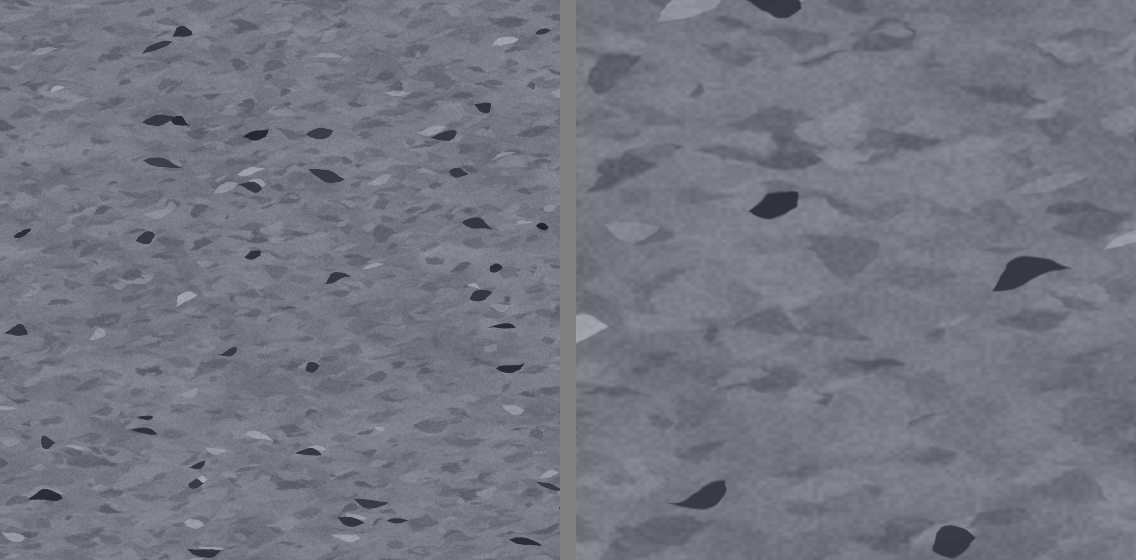
Left: the whole. Right: its middle third, enlarged.
Reproduce this texture procedurally as a three.js fragment shader.

```glsl
// Grey vinyl flooring with drifting, brushed chips and sparse dark and pale flakes.
varying vec2 vUv;

const float BASE_TONE = 0.465;
const float SHADE_TONE = 0.385;
const float HAZE_TONE = 0.505;
const float PALE_TONE = 0.61;
const float DARK_TONE = 0.175;
const float BLUE_CAST = 0.04;
const float CLOUD_AMOUNT = 0.15;
const float GRAIN_AMOUNT = 0.055;
const float TILT = 0.09;
const float TILT_SPREAD = 0.75;
const float CRISP = 0.0010;
const float SOFT = 0.0022;

vec4 hash4(vec2 p) {
  vec4 q = fract(p.xyxy * vec4(0.1031, 0.1030, 0.0973, 0.1099));
  q += dot(q, q.wzxy + 33.33);
  return fract((q.xxyz + q.yzzw) * q.zywx);
}

// Smooth value noise, two independent channels
vec2 noise2(vec2 p) {
  vec2 i = floor(p);
  vec2 f = fract(p);
  f = f * f * (3.0 - 2.0 * f);
  vec2 low = mix(hash4(i).xy, hash4(i + vec2(1.0, 0.0)).xy, f.x);
  vec2 high = mix(hash4(i + vec2(0.0, 1.0)).xy, hash4(i + 1.0).xy, f.x);
  return mix(low, high, f.y);
}

// Layered noise stretched along the floor's grain
float clouds(vec2 p) {
  float sum = 0.0;
  float weight = 0.5;
  vec2 q = p * vec2(9.0, 22.0);
  for (int i = 0; i < 4; i++) {
    sum += weight * (noise2(q).x - 0.5);
    q = q * 2.1 + 17.3;
    weight *= 0.65;
  }
  return sum;
}

// Signed distance to a bent, tapered chip; size holds its half length and height
float chip(vec2 p, vec2 size, float skew, float bend) {
  float u = clamp(p.x / size.x, -1.3, 1.3);
  float y = p.y + bend * size.y * (u * u - 0.4);
  float profile = (1.0 - u * u) * (1.0 + skew * u);
  return max(abs(y) - size.y * profile, (abs(u) - 1.0) * size.x);
}

// One scattered layer: x is coverage, y is a random value of the chip
vec2 scatter(vec2 p, vec2 cell, vec2 size, float density, float edge, float seed) {
  vec2 home = floor(p / cell);
  vec2 best = vec2(0.0);
  for (int j = -1; j <= 1; j++) {
    for (int i = -1; i <= 1; i++) {
      vec2 id = home + vec2(float(i), float(j));
      vec4 a = hash4(id + seed);
      vec4 b = hash4(id + seed + 71.7);
      vec2 d = p - (id + 0.5 + 0.85 * (a.xy - 0.5)) * cell;
      float angle = TILT + TILT_SPREAD * (a.z - 0.5);
      float c = cos(angle);
      float s = sin(angle);
      d = vec2(c * d.x + s * d.y, c * d.y - s * d.x);
      vec2 halfSize = size * mix(vec2(0.5), vec2(1.4), b.xy);
      float dist = chip(d, halfSize, 1.3 * (b.z - 0.5), 1.8 * (b.w - 0.5));
      float cover = (1.0 - smoothstep(-edge, edge, dist)) * step(a.w, density);
      if (cover > best.x) best = vec2(cover, fract(b.x * 7.0 + b.z * 5.0));
    }
  }
  return best;
}

// Paints a layer over the tone with varied shade and opacity
float paint(float tone, vec2 layer, float target, float spread, float opacity) {
  float shade = target + spread * (layer.y - 0.5);
  float strength = mix(opacity, 1.0, fract(layer.y * 9.0));
  return mix(tone, shade, layer.x * strength);
}

void main() {
  // Ragged, brushed outlines
  vec2 p = vUv + 2.0;
  vec2 wave = noise2(p * vec2(38.0, 70.0)) - 0.5;
  vec2 fray = noise2(p * vec2(190.0, 320.0)) - 0.5;
  vec2 q = p + wave * vec2(0.014, 0.008) + fray * vec2(0.005, 0.0022);
  vec2 r = p + wave * vec2(0.008, 0.005) + fray * vec2(0.002, 0.001);

  float tone = BASE_TONE + CLOUD_AMOUNT * clouds(q);

  // Blended chips, from broad to small
  tone = paint(tone, scatter(q, vec2(0.095, 0.047), vec2(0.042, 0.014), 0.7, SOFT, 11.0), HAZE_TONE - 0.02, 0.06, 0.3);
  tone = paint(tone, scatter(q, vec2(0.085, 0.043), vec2(0.032, 0.010), 0.6, SOFT, 29.0), SHADE_TONE + 0.02, 0.08, 0.3);
  tone = paint(tone, scatter(q, vec2(0.060, 0.031), vec2(0.026, 0.008), 0.7, SOFT, 43.0), HAZE_TONE, 0.06, 0.3);
  tone = paint(tone, scatter(q, vec2(0.065, 0.034), vec2(0.023, 0.007), 0.6, SOFT, 59.0), SHADE_TONE, 0.09, 0.35);
  tone = paint(tone, scatter(q, vec2(0.042, 0.024), vec2(0.014, 0.004), 0.5, SOFT, 83.0), SHADE_TONE, 0.10, 0.4);
  tone = paint(tone, scatter(q, vec2(0.044, 0.023), vec2(0.017, 0.004), 0.5, SOFT, 97.0), HAZE_TONE, 0.07, 0.3);

  // Crisp pale flakes, some tucked against the dark ones
  vec2 besideDark = r - vec2(0.012, 0.007);
  tone = paint(tone, scatter(r, vec2(0.110, 0.078), vec2(0.020, 0.006), 0.30, CRISP, 131.0), PALE_TONE, 0.12, 0.6);
  tone = paint(tone, scatter(besideDark, vec2(0.115, 0.080), vec2(0.018, 0.006), 0.12, CRISP, 157.0), PALE_TONE, 0.10, 0.7);

  // Fine speckle, then near-black flakes
  tone += GRAIN_AMOUNT * (noise2(p * vec2(330.0, 430.0)).x - 0.5);
  tone = paint(tone, scatter(r, vec2(0.115, 0.080), vec2(0.024, 0.008), 0.36, CRISP, 157.0), DARK_TONE, 0.10, 0.85);

  gl_FragColor = vec4(vec3(tone) + vec3(0.0, 0.0, BLUE_CAST), 1.0);
}
```
